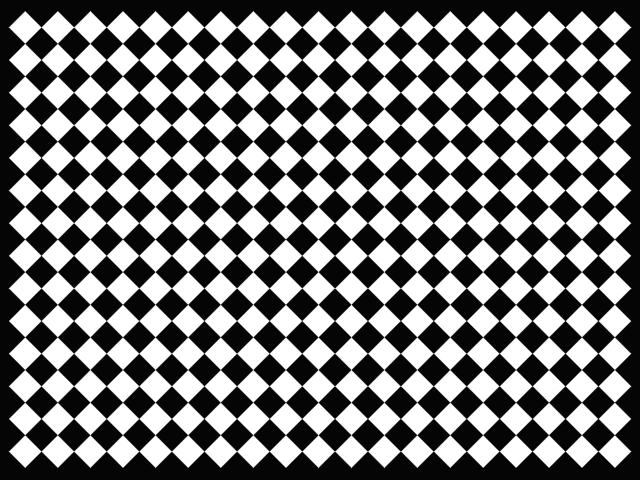
Reproduce this pattern procedurally as a Shadertoy shader.

```glsl
float diamondDistance(vec2 p, float halfDiagonal) {
    return (abs(p.x) + abs(p.y) - halfDiagonal) * 0.7071;
}

void mainImage(out vec4 fragColor, in vec2 fragCoord) {
    // Height units, measured from the middle column and the bottom row
    vec2 p = (fragCoord - vec2(0.5 * iResolution.x, 0.0)) / iResolution.y;
    p -= vec2(-0.003, 0.0592);

    // Columns on the right half are spaced slightly wider
    vec2 pitch = vec2(p.x < 0.0 ? 0.0679 : 0.0686, 0.06797);

    // 19 columns by 14 rows; clamping leaves a plain border
    vec2 cell = clamp(round(p / pitch), vec2(-9.0, 0.0), vec2(9.0, 13.0));
    float dist = diamondDistance(p - cell * pitch, 0.03395);

    // Antialiased white diamonds on near-black
    float pixel = 1.0 / iResolution.y;
    float coverage = smoothstep(0.75 * pixel, -0.75 * pixel, dist);
    fragColor = vec4(mix(vec3(0.02), vec3(1.0), coverage), 1.0);
}
```
